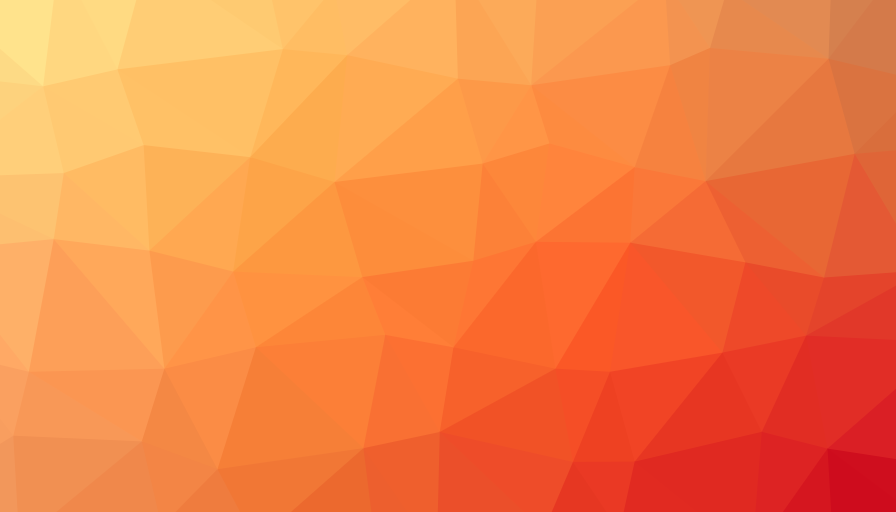
Give the GLSL for this background, as a Shadertoy shader.

```glsl
const float ASPECT = 1.753;
const vec2 GRID_START = vec2(0.096, -0.056);
const vec2 GRID_STEP = vec2(0.192, 0.187);
const float PI = 3.14159265;

// Sideways bulge, zigzag and wave sizes that bend the grid
const float BULGE = 0.025;
const float ZIGZAG = 0.032;
const vec2 WAVE_SIZE = vec2(0.034, -0.038);
const float FACET_CONTRAST = 0.008;

// Per row: frequency and crest of the x wave, then of the y wave
const vec4 ROW_WAVES[7] = vec4[7](
    vec4(1.20, 1.00, 1.50, 0.50),
    vec4(1.67, 2.24, 1.30, 2.30),
    vec4(1.60, 0.55, 1.70, 1.25),
    vec4(1.90, 0.40, 1.15, 0.00),
    vec4(0.70, 2.30, 1.20, 3.00),
    vec4(0.57, 7.00, 1.85, 0.40),
    vec4(1.10, 2.00, 1.40, 1.00));

// Four bands of colour, each running from left to right
const mat4x3 TOP = mat4x3(
    1.00, 0.89, 0.55,  1.00, 0.77, 0.42,  0.99, 0.63, 0.33,  0.82, 0.49, 0.31);
const mat4x3 UPPER = mat4x3(
    1.00, 0.80, 0.47,  1.00, 0.66, 0.28,  1.00, 0.51, 0.23,  0.87, 0.42, 0.22);
const mat4x3 LOWER = mat4x3(
    1.00, 0.65, 0.39,  1.00, 0.54, 0.23,  0.99, 0.34, 0.15,  0.88, 0.18, 0.15);
const mat4x3 BOTTOM = mat4x3(
    0.93, 0.57, 0.34,  0.93, 0.44, 0.19,  0.90, 0.20, 0.13,  0.81, 0.04, 0.12);

// Linear blend weights of four evenly spaced stops
vec4 stopWeights(float t) {
    return max(1.0 - abs(3.0 * clamp(t, 0.0, 1.0) - vec4(0, 1, 2, 3)), 0.0);
}

vec3 gradientColor(vec2 p) {
    vec4 across = stopWeights(p.x / ASPECT);
    return mat4x3(TOP * across, UPPER * across, LOWER * across, BOTTOM * across)
        * stopWeights(p.y);
}

// Grid vertex displaced by layered sines
vec2 meshVertex(vec2 cell) {
    vec4 wave = ROW_WAVES[int(clamp(cell.y, 0.0, 6.0))];
    vec2 offset = WAVE_SIZE * cos(wave.xz * (cell.x - wave.yw));
    offset.x += 0.009 + BULGE * cos(0.9 * (cell.x - 3.7));
    offset.x += ZIGZAG * cos(PI * cell.x) * cos(0.25 * PI * (cell.y - 1.0));
    return GRID_START + cell * GRID_STEP + offset;
}

// Signed distance to the line a-b, positive on the inner side
float edgeDistance(vec2 p, vec2 a, vec2 b) {
    vec2 dir = normalize(b - a);
    return dir.x * (p.y - a.y) - dir.y * (p.x - a.x);
}

// Flat colour times coverage, with the coverage in alpha
vec4 facet(vec2 p, vec2 a, vec2 b, vec2 c, float pixel) {
    float inside = min(edgeDistance(p, a, b),
                       min(edgeDistance(p, b, c), edgeDistance(p, c, a)));
    float coverage = clamp(inside / pixel + 0.5, 0.0, 1.0);
    vec2 center = (a + b + c) / 3.0;
    float shade = sin(center.x * 37.0 + 2.0 * sin(center.y * 29.0));
    return vec4(gradientColor(center) + FACET_CONTRAST * shade, 1.0) * coverage;
}

void mainImage(out vec4 fragColor, in vec2 fragCoord) {
    vec2 uv = fragCoord / iResolution.xy;
    vec2 p = vec2(uv.x * ASPECT, 1.0 - uv.y);
    float pixel = 1.0 / iResolution.y;
    vec2 home = floor((p - GRID_START) / GRID_STEP);
    vec4 total = vec4(gradientColor(p), 1.0) * 0.0001;

    // Split each nearby quad along its shorter diagonal
    for (int y = -1; y <= 1; y++) {
        for (int x = -1; x <= 1; x++) {
            vec2 cell = home + vec2(x, y);
            vec2 a = meshVertex(cell);
            vec2 b = meshVertex(cell + vec2(1, 0));
            vec2 c = meshVertex(cell + vec2(1, 1));
            vec2 d = meshVertex(cell + vec2(0, 1));
            if (distance(a, c) < distance(b, d)) {
                total += facet(p, a, b, c, pixel) + facet(p, a, c, d, pixel);
            } else {
                total += facet(p, a, b, d, pixel) + facet(p, b, c, d, pixel);
            }
        }
    }
    fragColor = vec4(total.rgb / total.a, 1.0);
}
```
